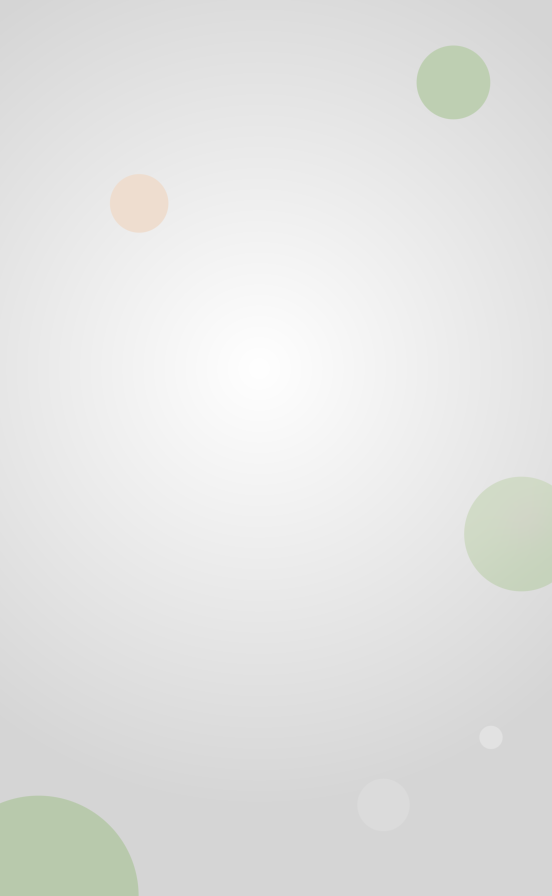
Give the GLSL for this background, as a WebGL 1 fragment shader.

```glsl
precision highp float;
// Soft white glow fading to grey, with a few pale discs scattered around it.
// The glow is a radial ramp; each disc is a smooth-edged distance function
// blended over it. All lengths are in units of the canvas height.

uniform vec2 u_resolution;

// Coverage of a disc, with an edge about one and a half pixels wide.
float disc(vec2 p, vec2 center, float radius) {
  float edge = 0.75 / u_resolution.y;
  return 1.0 - smoothstep(-edge, edge, length(p - center) - radius);
}

// Radial backdrop: near white at the centre, flat grey past the rim.
vec3 backdrop(vec2 p) {
  float fade = clamp(length(p - vec2(0.290, 0.5885)) / 0.487, 0.0, 1.0);
  return vec3(mix(0.998, 0.836, fade));
}

void main() {
  vec2 p = gl_FragCoord.xy / u_resolution.y;
  // Keep horizontal placement proportional to the canvas width.
  p.x *= 0.6172 * u_resolution.y / u_resolution.x;

  vec3 color = backdrop(p);

  // Green and peach discs
  color = mix(color, vec3(0.745, 0.812, 0.698), disc(p, vec2(0.507, 0.908), 0.0412));
  color = mix(color, vec3(0.933, 0.867, 0.812), disc(p, vec2(0.1556, 0.773), 0.0327));
  color = mix(color, vec3(0.722, 0.788, 0.675), disc(p, vec2(0.043, 0.0), 0.112));

  // Pale green disc, shaded diagonally with a faint warm patch
  vec2 q = (p - vec2(0.583, 0.404)) / 0.064;
  vec3 paleGreen = mix(vec3(0.820, 0.858, 0.780), vec3(0.775, 0.825, 0.735),
                       smoothstep(-0.9, 1.1, 0.6 * q.x - 0.8 * q.y));
  vec2 warm = q - vec2(0.1, 0.25);
  paleGreen += vec3(0.012, -0.012, 0.012) * exp(-5.0 * dot(warm, warm));
  color = mix(color, paleGreen, disc(p, vec2(0.583, 0.404), 0.064));

  // Translucent white discs
  color = mix(color, vec3(1.0), 0.30 * disc(p, vec2(0.549, 0.177), 0.0130));
  color = mix(color, vec3(1.0), 0.13 * disc(p, vec2(0.4288, 0.1016), 0.0293));

  gl_FragColor = vec4(color, 1.0);
}
```
